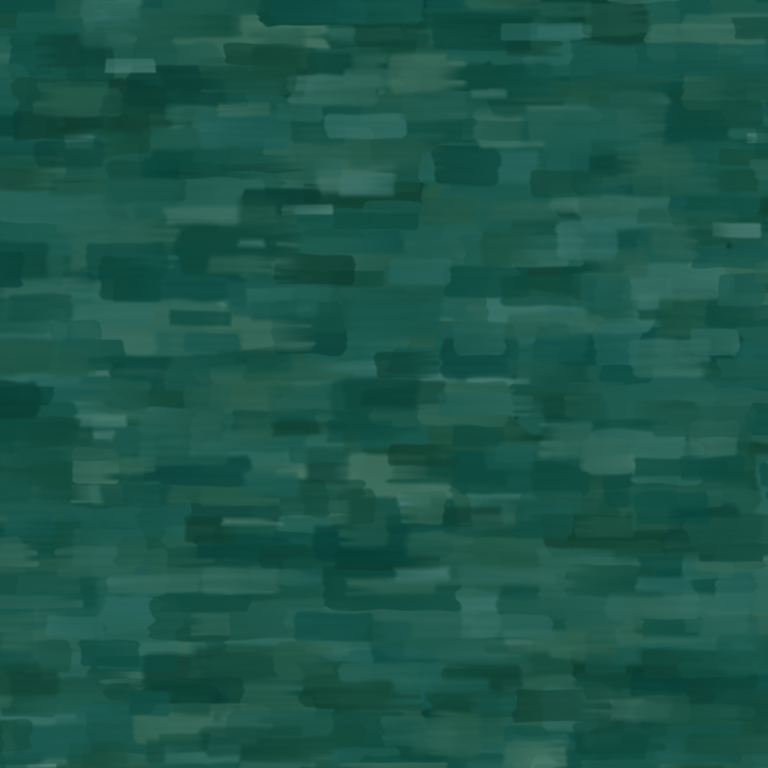
A WebGL 2 fragment shader for this texture:

```glsl
#version 300 es
precision highp float;

uniform vec2 u_resolution;
out vec4 fragColor;

#define LAYERS 7
#define LARGEST_CELL vec2(0.25, 0.105)
#define SMALLEST_CELL vec2(0.075, 0.034)
#define BRISTLES 115.0
#define TONE_CENTRE 0.43
#define TONE_SPREAD 0.82
#define PATCH_SCALE vec2(2.6, 5.5)
#define PATCH_STRENGTH 0.52
#define STREAK 0.075
#define HIGHLIGHT_CHANCE 0.035

vec4 hash(ivec4 key) {
    uvec4 v = uvec4(key) * 1664525u + 1013904223u;
    for (int i = 0; i < 2; i++) {
        v.x += v.y * v.w;
        v.y += v.z * v.x;
        v.z += v.x * v.y;
        v.w += v.y * v.z;
        v ^= v >> 16u;
    }
    return vec4(v >> 8u) * exp2(-24.0);
}

float cornerSlope(ivec2 corner, vec2 offset, int seed) {
    vec2 gradient = hash(ivec4(corner, seed, 17)).xy * 2.0 - 1.0;
    return dot(gradient, offset);
}

float gradientNoise(vec2 p, int seed) {
    ivec2 i = ivec2(floor(p));
    vec2 f = fract(p);
    vec2 w = f * f * f * (f * (f * 6.0 - 15.0) + 10.0);
    float low = mix(cornerSlope(i, f, seed),
                    cornerSlope(i + ivec2(1, 0), f - vec2(1, 0), seed), w.x);
    float high = mix(cornerSlope(i + ivec2(0, 1), f - vec2(0, 1), seed),
                     cornerSlope(i + ivec2(1, 1), f - vec2(1, 1), seed), w.x);
    return 1.4 * mix(low, high, w.y);
}

// Deep green through teal to pale sage
vec3 pigment(float tone, float warmth) {
    vec3 c = mix(vec3(0.035, 0.23, 0.19), vec3(0.06, 0.29, 0.24), smoothstep(-0.15, 0.2, tone));
    c = mix(c, vec3(0.12, 0.35, 0.30), smoothstep(0.2, 0.52, tone));
    c = mix(c, vec3(0.18, 0.40, 0.35), smoothstep(0.52, 0.76, tone));
    c = mix(c, vec3(0.26, 0.46, 0.41), smoothstep(0.76, 0.96, tone));
    c = mix(c, vec3(0.44, 0.62, 0.60), smoothstep(1.0, 1.4, tone));
    return c + (warmth - 0.5) * vec3(0.045, 0.0, -0.04);
}

float roundedBox(vec2 p, vec2 reach, float radius) {
    vec2 q = abs(p) - reach + radius;
    return length(max(q, 0.0)) + min(max(q.x, q.y), 0.0) - radius;
}

// Paints one brush stroke belonging to a grid cell over the colour below
vec3 paintStroke(vec3 below, vec2 p, ivec2 id, vec2 cell, int layer) {
    vec4 place = hash(ivec4(id, layer, 1));
    vec4 look = hash(ivec4(id, layer, 2));
    vec4 brush = hash(ivec4(id, layer, 3));
    float depth = float(layer) / float(LAYERS - 1);
    if (brush.w > mix(1.0, 0.45, depth)) return below;

    vec2 centre = (vec2(id) + 0.5 + (place.xy - 0.5) * 0.7) * cell;
    vec2 reach = cell * mix(vec2(0.3, 0.25), vec2(0.85, 0.72), place.zw);
    bool highlight = layer > 2 && look.w < HIGHLIGHT_CHANCE;
    if (highlight) reach *= vec2(0.6, 0.4);

    vec2 d = p - centre;
    d.y += d.x * (brush.x - 0.5) * 0.05 + d.x * d.x * (brush.y - 0.5) * 0.4;
    if (any(greaterThan(abs(d), reach * 1.2 + 0.006))) return below;

    // Bristle marks and ragged outline
    int seed = id.x * 131 + id.y * 977 + layer * 7919;
    float bristle = gradientNoise(vec2(d.x * 5.0, d.y * BRISTLES), seed);
    float tuft = gradientNoise(vec2(d.x * 9.0, d.y * 42.0), seed + 1);
    float wobble = gradientNoise(vec2(d.x * 24.0, sign(d.y) * 3.3), seed + 2);
    vec2 edge = reach * (1.0 + vec2(0.14 * tuft + 0.07 * bristle, 0.14 * wobble));
    float outline = roundedBox(d, edge, min(edge.x, edge.y) * 0.35);
    float softness = mix(0.001, 0.006, brush.z * brush.z) + 0.6 / u_resolution.y;
    float cover = 1.0 - smoothstep(-softness, softness, outline);

    // Paint runs dry towards one end
    float along = d.x / reach.x * (look.z < 0.5 ? -1.0 : 1.0);
    float dryness = smoothstep(0.1, 1.0, along) * smoothstep(0.2, 0.8, look.y);
    cover *= mix(1.0, smoothstep(-0.35, 0.4, bristle + 0.5 * tuft), dryness);
    cover *= mix(0.95, 0.72, depth) * mix(0.75, 1.0, brush.x);

    float region = gradientNoise(centre * PATCH_SCALE + 4.7, 5);
    float tone = TONE_CENTRE + PATCH_STRENGTH * region + TONE_SPREAD * (look.x - 0.5);
    tone += STREAK * (bristle + 0.5 * tuft) + 0.05 * along;
    if (highlight) tone = max(tone, 0.8) + 0.3 + 0.3 * tuft;
    return mix(below, pigment(tone, look.y), cover);
}

void main() {
    vec2 p = gl_FragCoord.xy / u_resolution.y;
    float ground = TONE_CENTRE + PATCH_STRENGTH * gradientNoise(p * PATCH_SCALE + 4.7, 5);
    vec3 colour = pigment(ground, 0.5);

    // Broad strokes first, small ones on top
    for (int layer = 0; layer < LAYERS; layer++) {
        float depth = float(layer) / float(LAYERS - 1);
        vec2 cell = LARGEST_CELL * pow(SMALLEST_CELL / LARGEST_CELL, vec2(depth));
        vec2 q = p + hash(ivec4(layer, 3, 9, 4)).xy;
        ivec2 home = ivec2(floor(q / cell));
        for (int j = -1; j <= 1; j++)
            for (int i = -1; i <= 1; i++)
                colour = paintStroke(colour, q, home + ivec2(i, j), cell, layer);
    }
    fragColor = vec4(colour, 1.0);
}
```
